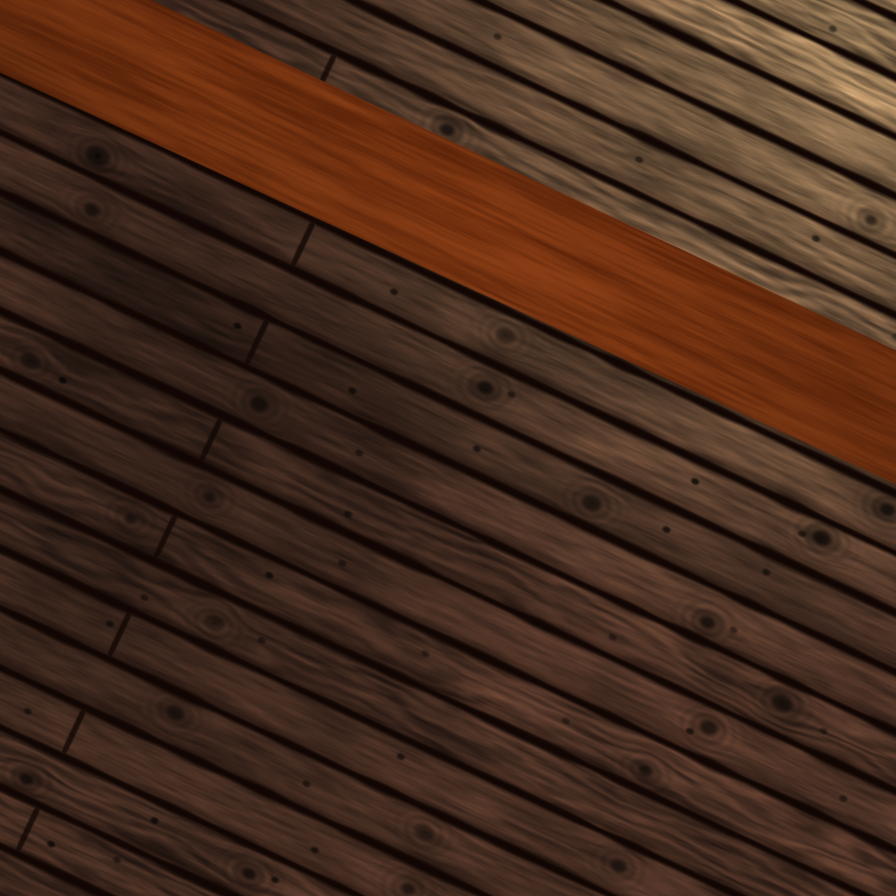
Reproduce this texture procedurally as a Shadertoy shader.

```glsl
const float SLOPE = 0.47;         // fall of the boards from left to right
const float PITCH = 0.0664;       // vertical spacing of the boards
const float FIRST_SEAM = 0.081;   // drop of seam zero at the left border
const vec3 GAP_COLOR = vec3(0.065, 0.025, 0.012);
const vec3 DIM_WOOD = vec3(0.285, 0.184, 0.138);
const vec3 LIT_WOOD = vec3(0.58, 0.47, 0.33);
const vec3 STAIN_DARK = vec3(0.33, 0.125, 0.03);
const vec3 STAIN_LIGHT = vec3(0.49, 0.22, 0.075);

float hash(vec2 p) {
    return fract(sin(dot(p, vec2(127.1, 311.7))) * 43758.5453);
}

float noise(vec2 p) {
    vec2 cell = floor(p), f = fract(p);
    f = f * f * (3.0 - 2.0 * f);
    return mix(mix(hash(cell), hash(cell + vec2(1, 0)), f.x),
               mix(hash(cell + vec2(0, 1)), hash(cell + vec2(1, 1)), f.x), f.y);
}

float fbm(vec2 p) {
    float sum = 0.0, weight = 0.5;
    for (int i = 0; i < 4; i++) {
        sum += weight * noise(p);
        p = p * 2.03 + 17.3;
        weight *= 0.5;
    }
    return sum / 0.9375;
}

// Offset to a random spot on this board (xy) and its strength (z)
vec3 scatteredSpot(vec2 p, float board, float spacing, float chance, float salt) {
    vec2 id = vec2(floor(p.x / spacing), board + salt);
    float x = (id.x + 0.2 + 0.6 * hash(id)) * spacing;
    float y = board + 0.3 + 0.4 * hash(id + 5.3);
    float present = step(hash(id + 9.1), chance);
    return vec3(p - vec2(x, y), present * (0.5 + 0.5 * hash(id + 2.7)));
}

// Brightness of a weathered board: rings, fibres, knots and nail holes
float weatheredTone(vec2 p, float board) {
    float seed = hash(vec2(board, 3.7));
    vec3 knot = scatteredSpot(p, board, 5.0, 0.5, 21.0);
    vec3 nail = scatteredSpot(p, board, 2.7, 0.4, 57.0);
    float r = length(knot.xy * vec2(0.75, 1.0));
    float bend = knot.z * exp(-7.0 * r * r);
    float y = p.y - 0.75 * bend * knot.y;

    float wave = fbm(vec2(p.x * 0.4, y * 1.6) + seed * 50.0);
    float rings = sin(y * 24.0 + wave * 22.0);
    float fibre = fbm(vec2(p.x * 1.3, y * 13.0) + seed * 31.0);
    float blotch = fbm(p * vec2(0.5, 1.4) + 40.0);
    float figure = mix(0.03, 0.17, smoothstep(0.3, 0.8, seed));

    float tone = 0.88 + 0.24 * hash(vec2(board, 8.2));
    tone *= 1.0 + figure * rings + 0.65 * (fibre - 0.5) + 0.55 * (blotch - 0.5);
    tone *= 1.0 - 0.3 * bend * (0.5 + 0.5 * sin(r * 42.0 + wave * 9.0));
    tone *= 1.0 - 0.75 * knot.z * exp(-pow(r / (0.17 * knot.z), 2.0));
    float nailDistance = length(nail.xy * vec2(0.75, 1.0));
    return tone * (1.0 - 0.75 * nail.z * (1.0 - smoothstep(0.025, 0.085, nailDistance)));
}

// Dim brown floor, brightening towards the upper right corner
vec3 litWood(vec2 uv) {
    float glow = pow(max(0.0, 1.0 - distance(uv, vec2(1.0)) / 0.78), 1.15);
    vec2 d = (uv - vec2(0.2, 0.53)) * vec2(1.0, 0.8);
    float shade = 1.0 - 0.34 * exp(-7.0 * dot(d, d));
    return mix(DIM_WOOD, LIT_WOOD, glow) * shade;
}

// Dark seams along the boards, with a softer shadow on the lower side
float seamCover(float row, float along, float soft) {
    float f = fract(row);
    float width = 0.075 + 0.045 * (noise(vec2(along * 1.5, floor(row + 0.5) * 7.0)) - 0.5);
    float line = 1.0 - smoothstep(width * 0.55 - soft, width * 1.5 + soft, min(f, 1.0 - f));
    float shadow = 0.42 * (1.0 - smoothstep(0.0, 0.3, 1.0 - f));
    return max(line, shadow);
}

// Butt joints on every second board
float jointCover(float along, float board, float soft) {
    float above = step(board, -0.5);
    float hasJoint = step(mod(board + above, 2.0), 0.5);
    float x = mix(0.466, 0.402, above) / PITCH;
    float line = 1.0 - smoothstep(0.025, 0.065 + soft, abs(along - x));
    return 0.8 * hasJoint * line;
}

vec3 stainedPlank(vec2 p, vec2 uv) {
    float streak = fbm(vec2(p.x * 0.35, p.y * 5.0));
    float fibre = fbm(vec2(p.x * 0.9, p.y * 17.0) + 23.0);
    float light = 0.88 + 0.2 * exp(-5.0 * pow(uv.x - 0.58, 2.0));
    vec3 stain = mix(STAIN_DARK, STAIN_LIGHT, smoothstep(0.15, 0.8, 0.6 * streak + 0.4 * fibre));
    return stain * light * (0.94 + 0.12 * noise(p * vec2(0.3, 0.8)));
}

void mainImage(out vec4 fragColor, in vec2 fragCoord) {
    vec2 uv = fragCoord / iResolution.xy;
    float down = 1.0 - uv.y;
    float soft = 1.0 / (iResolution.y * PITCH);

    // Board space: x along the grain, y counts boards downwards
    vec2 p = vec2(uv.x + SLOPE * down, down - SLOPE * uv.x - FIRST_SEAM) / PITCH;
    float board = floor(p.y);

    vec3 color = litWood(uv) * weatheredTone(p, board);
    float dark = max(seamCover(p.y, p.x, soft), jointCover(p.x, board, soft));
    color = mix(color, GAP_COLOR, dark);

    // Stained plank across the boards
    float top = -2.41, bottom = -0.16 * uv.x;
    float plank = smoothstep(top - soft, top + soft, p.y)
                * (1.0 - smoothstep(bottom - soft, bottom + soft, p.y));
    color = mix(color, stainedPlank(p, uv), plank);

    fragColor = vec4(color, 1.0);
}
```
